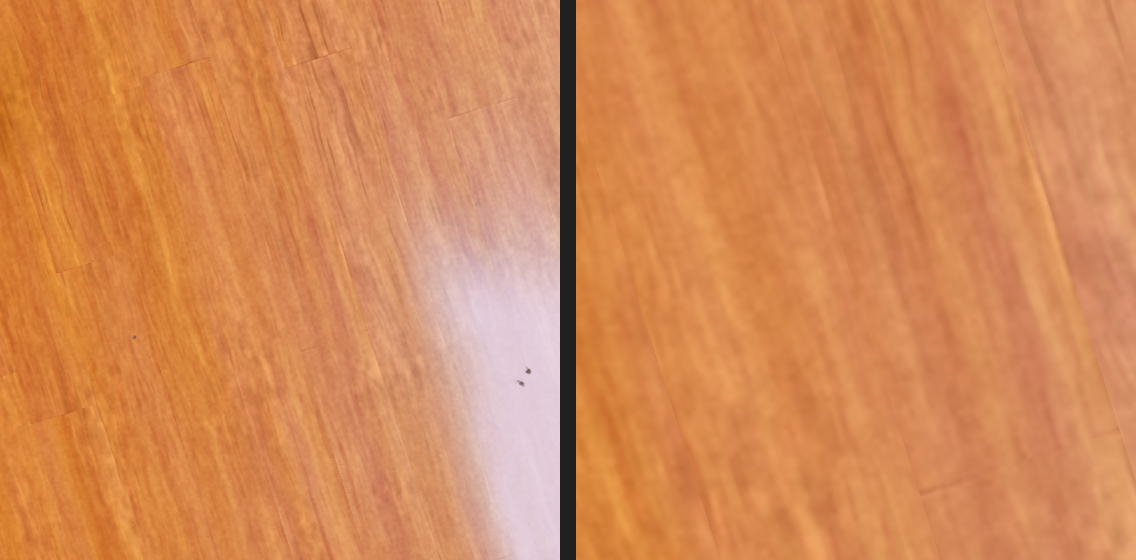
Left: the whole. Right: its middle third, enlarged.
Write a Shadertoy shader that draws this texture.

```glsl
const float GRAIN_TILT = 0.305;      // radians from vertical
const vec2  BOARD_SIZE = vec2(0.125, 0.95);
const float JOINT_WIDTH = 0.0017;
const float GRAIN_CONTRAST = 1.0;
const float MOTTLE_CONTRAST = 0.062;
const vec3  WOOD_LEFT  = vec3(0.840, 0.492, 0.208);
const vec3  WOOD_RIGHT = vec3(0.845, 0.548, 0.360);
const vec3  GRAIN_TINT = vec3(0.135, 0.210, 0.120);
const vec3  PINK_TINT  = vec3(0.005, 0.010, 0.075);
const vec3  PORE_SHADE = vec3(0.180, 0.270, 0.340);
const vec3  HAZE_COLOR = vec3(0.830, 0.650, 0.605);
const vec3  HALO_COLOR = vec3(0.840, 0.695, 0.670);
const vec3  GLARE_COLOR = vec3(0.893, 0.803, 0.850);
const vec3  SPECK_COLOR = vec3(0.380, 0.270, 0.260);
const vec2  HAZE_CENTER = vec2(1.03, 0.44);

// Specks of dirt: position and radius
const vec3 SPECKS[3] = vec3[3](
    vec3(0.944, 0.338, 0.0065), vec3(0.932, 0.316, 0.0090), vec3(0.241, 0.396, 0.0045));

float hash(vec2 p) {
    vec3 q = fract(p.xyx * vec3(0.1031, 0.1030, 0.0973));
    q += dot(q, q.yzx + 33.33);
    return fract((q.x + q.y) * q.z);
}

float noise(vec2 p) {
    vec2 i = floor(p), f = fract(p);
    f = f * f * (3.0 - 2.0 * f);
    return mix(mix(hash(i), hash(i + vec2(1, 0)), f.x),
               mix(hash(i + vec2(0, 1)), hash(i + vec2(1, 1)), f.x), f.y);
}

// Soft line around a signed distance of zero
float line(float d, float width) {
    return 1.0 - smoothstep(0.0, 2.0 * width, abs(d));
}

// Narrow strips of even tone with softened borders
float strips(float x, float seed) {
    float i = floor(x), f = smoothstep(0.80, 1.0, fract(x));
    return mix(hash(vec2(i, seed)), hash(vec2(i + 1.0, seed)), f) - 0.5;
}

vec3 baseColor(vec2 uv) {
    return mix(WOOD_LEFT, WOOD_RIGHT, smoothstep(-0.1, 0.95, uv.x));
}

vec3 woodColor(vec2 uv) {
    // Axes across and along the grain
    float c = cos(GRAIN_TILT), s = sin(GRAIN_TILT);
    vec2 q = vec2(dot(uv, vec2(c, s)), dot(uv, vec2(s, -c))) + 4.0;

    // Long staggered boards
    float column = floor(q.x / BOARD_SIZE.x);
    float along = q.y / BOARD_SIZE.y + hash(vec2(column, 7.0));
    vec2 board = vec2(column, floor(along));
    float tone = hash(board + 21.0) - 0.5;

    // Wavy grain, shifted per board
    vec2 g = q + vec2(0.0, 9.0 * hash(board + 3.0));
    g.x += 0.014 * (noise(g * vec2(9.0, 4.0)) - 0.5);
    g.x += 0.007 * (noise(g * vec2(26.0, 20.0)) - 0.5);
    float broad  = noise(g * vec2(38.0, 1.5)) - 0.5;
    float medium = noise(g * vec2(80.0, 4.0) + 11.0) - 0.5;
    float fine   = noise(g * vec2(160.0, 12.0) + 31.0) - 0.5;
    float hair   = noise(g * vec2(250.0, 45.0) + 47.0) - 0.5;
    float mottle = noise(g * vec2(65.0, 40.0) + 53.0) - 0.5;
    float lively = 0.6 + 0.8 * noise(q * vec2(12.0, 6.0) + 77.0);
    float grain = 0.29 * broad + 0.28 * medium + 0.04 * tone
                + 0.20 * strips(mix(q.x, g.x, 0.3) / 0.027, 13.0)
                + lively * (0.29 * fine + 0.25 * hair + 0.14 * mottle);

    vec3 color = baseColor(uv) + GRAIN_CONTRAST * GRAIN_TINT * grain;
    color += PINK_TINT * (noise(g * vec2(28.0, 3.0) + 71.0) - 0.5 + 0.2 * tone);

    // Thin dark pores and paired pale streaks, densest at the upper right
    float corner = smoothstep(0.95, 1.6, uv.x + uv.y);
    float side = smoothstep(0.3, 0.0, uv.x);
    float patches = smoothstep(0.35, 0.75, noise(q * vec2(15.0, 4.0) + 90.0));
    float density = patches * (0.25 + 0.5 * max(corner, 0.7 * side));
    float pores = smoothstep(0.58, 0.95, noise(g * vec2(185.0, 12.0) + 17.0));
    float pale = smoothstep(0.60, 0.95, noise(g * vec2(170.0, 9.0) + 37.0));
    color *= 1.0 - PORE_SHADE * density * (pores - 0.4 * pale);

    // Small broken figure in the grain
    float figure = noise(g * vec2(105.0, 60.0) + 83.0) - 0.5;
    color *= 1.0 + 0.6 * PORE_SHADE * figure * smoothstep(0.5, 0.85, noise(q * vec2(13.0, 9.0) + 29.0));

    // Sparse, worn joints: dark groove beside a pale edge
    float width = max(JOINT_WIDTH, 0.7 / min(iResolution.x, iResolution.y));
    float endGap = (fract(along + 0.5) - 0.5) * BOARD_SIZE.y;
    float sideGap = (fract(q.x / BOARD_SIZE.x + 0.5) - 0.5) * BOARD_SIZE.x;
    sideGap += 0.005 * (noise(q * vec2(5.0, 26.0)) - 0.5);
    float wear = smoothstep(0.35, 0.80, noise(q * vec2(26.0, 11.0) + 40.0));
    float sideWear = smoothstep(0.50, 0.90, noise(q * vec2(9.0, 13.0) + 66.0));
    float groove = max(line(endGap, width) * (0.1 + 0.8 * wear), 0.5 * sideWear * line(sideGap, width));
    float rim = max(0.6 * wear * line(endGap - 2.0 * width, width),
                    sideWear * line(sideGap + 2.0 * width, width));
    color *= 1.0 - 0.40 * PORE_SHADE * groove;
    return color + 0.045 * rim;
}

void mainImage(out vec4 fragColor, in vec2 fragCoord) {
    vec2 uv = fragCoord / iResolution.xy;
    vec3 wood = woodColor(uv);

    // Deep tone at the left edge
    vec2 fromDark = (uv - vec2(0.0, 0.81)) / vec2(0.06, 0.10);
    wood *= 1.0 - vec3(0.10, 0.17, 0.40) * exp(-dot(fromDark, fromDark));

    // Reflected window: wide haze, grey halo, bright core
    vec3 relief = wood - baseColor(uv);
    vec2 fromHaze = (uv - HAZE_CENTER) * vec2(1.0, 0.72) / 0.32;
    vec3 color = mix(wood, HAZE_COLOR + 0.85 * relief, 0.90 * exp(-dot(fromHaze, fromHaze)));
    float ripple = 0.025 * (noise(uv * vec2(20.0, 9.0)) - 0.5);
    float edge = uv.x + 0.22 * uv.y - 0.910 + ripple;
    float halo = smoothstep(-0.105, 0.000, edge) * smoothstep(0.70, 0.47, uv.y);
    float core = smoothstep(-0.030, 0.040, edge) * smoothstep(0.59, 0.42, uv.y + ripple);
    color = mix(color, HALO_COLOR + 0.6 * relief, halo);
    color = mix(color, GLARE_COLOR + 0.28 * relief, core);

    // Ragged specks
    for (int i = 0; i < 3; i++) {
        vec3 speck = SPECKS[i];
        float d = length(uv - speck.xy) + 1.2 * speck.z * (noise(uv * 200.0) - 0.5);
        color = mix(color, SPECK_COLOR, 0.8 * smoothstep(speck.z, 0.0, d));
    }

    // Soft surface mottling
    float surface = 0.55 * noise(uv * 140.0) + 0.45 * noise(uv * 240.0 + 9.0) - 0.5;
    color += MOTTLE_CONTRAST * (1.0 - 0.65 * core) * surface;
    fragColor = vec4(clamp(color, 0.0, 1.0), 1.0);
}
```
